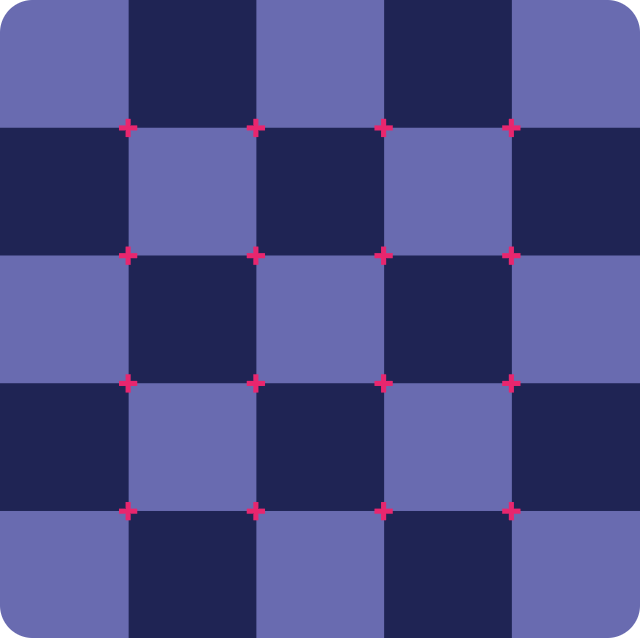
This pattern is drawn by a WebGL 2 fragment shader. Its source:

```glsl
#version 300 es
precision highp float;

uniform vec2 u_resolution;
out vec4 fragColor;

// Lengths are fractions of the canvas width
#define CELLS 5.0
#define CELL_SIZE 0.1996
#define GRID_ORIGIN vec2(0.0014, 0.0)
#define CROSS_SHIFT vec2(-0.0008, 0.0003)
#define CROSS_ARM 0.0143
#define CROSS_HALF_WIDTH 0.0040
#define CROSS_ROUNDING 0.0010
#define CORNER_RADIUS 0.051

const vec3 LIGHT = vec3(0.41, 0.42, 0.69);
const vec3 DARK = vec3(0.12, 0.14, 0.33);
const vec3 PINK = vec3(0.91, 0.15, 0.43);
const vec3 PAPER = vec3(1.0);

float roundedBox(vec2 p, vec2 halfSize, float radius) {
    vec2 d = abs(p) - halfSize + radius;
    return length(max(d, 0.0)) + min(max(d.x, d.y), 0.0) - radius;
}

float coverage(float dist, float pixel) {
    return clamp(0.5 - dist / pixel, 0.0, 1.0);
}

// 1 on light squares, 0 on dark ones; the outer squares reach the border
float checker(vec2 p, float pixel) {
    vec2 g = clamp((p - GRID_ORIGIN) / CELL_SIZE, 0.5, CELLS - 0.5);
    vec2 edge = abs(mod(g - 0.5, 2.0) - 1.0) - 0.5;
    vec2 side = clamp(2.0 * edge * CELL_SIZE / pixel, -1.0, 1.0);
    return 0.5 + 0.5 * side.x * side.y;
}

// Distance to the nearest plus sign on the inner grid crossings
float crosses(vec2 p) {
    vec2 q = p - GRID_ORIGIN - CROSS_SHIFT;
    vec2 node = clamp(round(q / CELL_SIZE), 1.0, CELLS - 1.0);
    q -= node * CELL_SIZE;
    vec2 bar = vec2(CROSS_ARM, CROSS_HALF_WIDTH);
    return min(roundedBox(q, bar, CROSS_ROUNDING),
               roundedBox(q, bar.yx, CROSS_ROUNDING));
}

void main() {
    float pixel = 1.0 / u_resolution.x;
    vec2 size = u_resolution * pixel;
    vec2 p = gl_FragCoord.xy * pixel;
    p.y = size.y - p.y; // rows are counted from the top

    vec3 color = mix(DARK, LIGHT, checker(p, pixel));
    color = mix(color, PINK, coverage(crosses(p), pixel));

    // Rounded board outline
    float board = roundedBox(p - 0.5 * size, 0.5 * size, CORNER_RADIUS);
    color = mix(PAPER, color, coverage(board, pixel));

    fragColor = vec4(color, 1.0);
}
```
